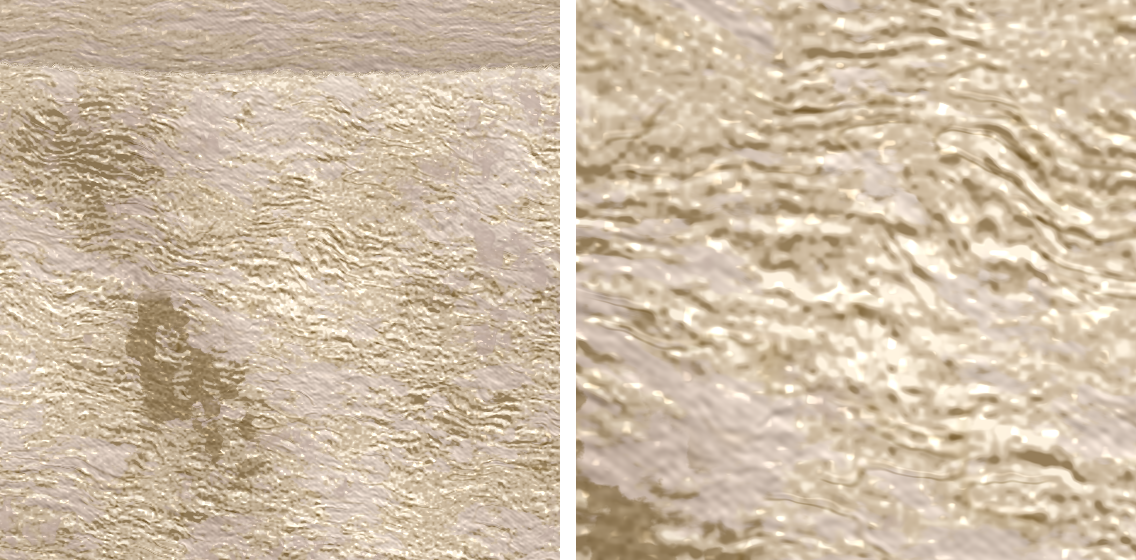
Left, the full canvas; right, a detail of the centre.
A Shadertoy shader for this texture:

```glsl
float hash(vec2 cell) {
    uvec2 k = uvec2(ivec2(cell) + 4096) * uvec2(1597u, 3812u);
    uint n = (k.x ^ (k.y >> 1u) ^ (k.y << 7u)) * 747796405u;
    n = ((n >> 15u) ^ n) * 277803737u;
    n = (n >> 13u) ^ n;
    return float(n & 65535u) / 65535.0;
}

float noise(vec2 p) {
    vec2 i = floor(p), f = fract(p);
    f = f * f * (3.0 - 2.0 * f);
    return mix(mix(hash(i), hash(i + vec2(1, 0)), f.x),
               mix(hash(i + vec2(0, 1)), hash(i + vec2(1, 1)), f.x), f.y);
}

float fbm(vec2 p) {
    float sum = 0.0, amp = 0.52;
    for (int i = 0; i < 5; i++) {
        sum += amp * noise(p);
        p = mat2(1.92, 0.4, -0.4, 1.92) * p + 17.3;
        amp *= 0.5;
    }
    return sum;
}

// Crumpled foil height: creases broken up by finer wrinkles
float creases(vec2 p) {
    return 0.42 * noise(p * vec2(27, 76))
         + 0.34 * noise(p * vec2(72, 135) + 31.0)
         + 0.26 * noise(p * vec2(150, 225) + 67.0);
}

void mainImage(out vec4 fragColor, in vec2 fragCoord) {
    vec2 p = fragCoord / iResolution.xy;

    // Folded-over strip along the top
    float edge = 0.868 + 0.02 * exp(-p.x * 6.0) + 0.012 * smoothstep(0.75, 0.95, p.x)
               + 0.012 * (fbm(p * vec2(18, 5)) - 0.5);
    float strip = smoothstep(-0.006, 0.006, p.y - edge + 0.008 * (noise(p * 110.0) - 0.5));
    float below = max(edge - p.y, 0.0);

    // Warped cloth coordinates, creases falling gently to the right
    vec2 q = p + 0.05 * (vec2(fbm(p * 7.0 + 3.0), fbm(p * 9.0 + 40.0)) - 0.5);
    q.y += mix(0.15, 0.02, strip) * p.x;
    q = mix(q, q * vec2(0.6, 1.1), strip);
    float slope = creases(q + vec2(0.001, 0.0045)) - creases(q);
    float grain = noise(p * vec2(230, 270));
    float glint = noise(p * vec2(165, 215) + 90.0);

    // Broad light: bright middle and fold, one shaded diagonal valley
    float valley = exp(-pow((p.x - 0.13 - 0.43 * (0.8 - p.y)) / 0.12, 2.0))
                 * smoothstep(0.0, 0.15, below);
    float glow = exp(-pow((p.x - 0.54) / 0.16, 2.0));
    float light = 0.54 + 0.22 * glow - 0.4 * valley + 0.3 * exp(-below * 7.0)
                + 0.7 * (fbm(p * 4.0 + 8.0) - 0.5);
    light = clamp(mix(light, 0.3 + 1.4 * (p.y - 0.9), strip), 0.0, 1.0);

    // Pleated areas with short dark parallel grooves
    float pleat = smoothstep(0.55, 0.68, fbm(p * vec2(8, 11) + 23.0)) * (1.0 - strip);
    float groove = sin(q.y * 440.0 + 9.0 * noise(q * vec2(20, 36)));

    // Metallic foil, its crumpling livelier in some places than others
    float lively = 0.65 + 0.9 * smoothstep(0.35, 0.65, fbm(p * vec2(11, 15) + 71.0));
    float tone = 0.47 + 1.25 * lively * slope + 0.42 * (grain - 0.5) + 0.4 * (light - 0.5)
               + pleat * (0.22 * groove - 0.14);
    tone = mix(tone, 0.4 + 0.7 * slope + 0.25 * (grain - 0.5), strip);
    vec3 foil = mix(vec3(0.57, 0.48, 0.34), vec3(0.785, 0.71, 0.605), smoothstep(0.0, 0.46, tone));
    foil = mix(foil, vec3(0.97, 0.925, 0.85), smoothstep(0.42, 0.95, tone));
    foil *= 0.95 + 0.1 * light;

    // Matte woven ground with ripples and fine twill
    vec3 matte = mix(vec3(0.7, 0.615, 0.56), vec3(0.91, 0.855, 0.805), light);
    float twill = sin(6.2832 * (p.x * 95.0 + p.y * 130.0));
    matte += 0.38 * slope + 0.015 * twill + 0.05 * (grain - 0.5);

    // Ragged foil coverage in small flecks, streaked on the strip
    float cover = mix(fbm(q * vec2(8, 15) + 50.0), fbm(q * vec2(17, 52) + 5.0), strip);
    cover += 0.7 * (fbm(q * vec2(34, 80)) - 0.5) + 0.16 * (glint - 0.5);
    cover += 0.06 * pleat + 0.04 * valley;
    vec3 col = mix(matte, foil, mix(1.0, 0.75, strip) * smoothstep(0.38, 0.54, cover));

    // Thin creases in the bare ground: a shadow line with a lit lip
    float line = noise(q * vec2(17, 66) + 120.0) - 0.5;
    float lip = noise((q - vec2(0.0, 0.004)) * vec2(17, 66) + 120.0) - 0.5;
    float broken = smoothstep(0.45, 0.65, noise(q * vec2(24, 34) + 9.0)) * (1.0 - strip);
    col -= vec3(0.12, 0.13, 0.16) * broken * smoothstep(0.09, 0.0, abs(line));
    col += 0.08 * broken * smoothstep(0.09, 0.0, abs(lip));

    // Small torn dark patches in the valley
    vec2 d = p - vec2(0.34, 0.31);
    d.x += 0.4 * d.y;
    float nearPatch = exp(-dot(d * vec2(11, 7), d * vec2(11, 7)));
    float torn = 0.6 * noise(p * vec2(34, 30) + 12.0) + 0.4 * fbm(p * vec2(60, 75));
    float patchMask = smoothstep(0.57, 0.63, torn + 0.08 * nearPatch) * smoothstep(0.12, 0.4, nearPatch);
    vec3 bare = vec3(0.57, 0.48, 0.34) + 0.1 * (grain - 0.5) + 0.2 * slope;
    col = mix(col, bare, 0.85 * patchMask);

    // Sparse tufts of loose mauve thread
    float tuftArea = smoothstep(0.62, 0.78, fbm(p * vec2(8, 14) + 14.0) + 0.1 * (glint - 0.5));
    float strand = noise(vec2(p.x * 85.0 + 2.5 * noise(p * 40.0), p.y * 26.0));
    float tuft = tuftArea * smoothstep(0.4, 0.65, strand);
    col = mix(col, vec3(0.73, 0.65, 0.61) + 0.15 * (strand - 0.6), 0.8 * tuft * (1.0 - strip));

    // Sparkles, shadow above the fold and its bright rim
    float sparkle = smoothstep(0.62, 0.9, glint) * smoothstep(0.0, 0.16, slope) * smoothstep(0.28, 0.48, cover);
    col += vec3(0.2, 0.19, 0.17) * sparkle * mix(1.0, 0.6, strip);
    col *= 1.0 - 0.07 * strip * exp(-max(p.y - edge, 0.0) * 30.0);
    col = mix(col, vec3(0.94, 0.89, 0.83), 0.4 * (1.0 - strip) * exp(-below * 28.0));

    fragColor = vec4(clamp(col, 0.0, 1.0), 1.0);
}
```
